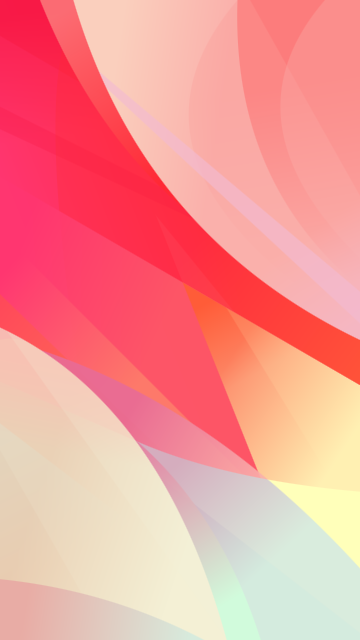
This background is drawn by a Shadertoy shader. Its source:

```glsl
// Overlapping translucent curved sheets in red, coral, cream and mint.

// The canvas spans 4.32 by 7.68 units, origin at the lower left.
const vec2 CANVAS = vec2(4.32, 7.68);

const vec3 CRIMSON  = vec3(0.97, 0.09, 0.27);
const vec3 HOT_PINK = vec3(1.00, 0.21, 0.44);
const vec3 SCARLET  = vec3(1.00, 0.16, 0.20);
const vec3 ROSE     = vec3(0.99, 0.36, 0.42);
const vec3 CORAL    = vec3(0.99, 0.46, 0.46);
const vec3 EMBER    = vec3(1.00, 0.36, 0.22);
const vec3 APRICOT  = vec3(0.99, 0.55, 0.42);
const vec3 BUTTER   = vec3(1.00, 0.94, 0.70);
const vec3 LEMON    = vec3(1.00, 1.00, 0.73);
const vec3 MAUVE    = vec3(0.91, 0.42, 0.59);
const vec3 LILAC    = vec3(0.81, 0.62, 0.72);
const vec3 ORCHID   = vec3(0.95, 0.73, 0.82);
const vec3 BLUSH    = vec3(0.98, 0.69, 0.67);
const vec3 SHELL    = vec3(0.98, 0.81, 0.74);
const vec3 SAND     = vec3(0.90, 0.78, 0.69);
const vec3 CREAM    = vec3(0.95, 0.94, 0.85);
const vec3 MINT     = vec3(0.83, 0.92, 0.87);
const vec3 PALE_GREEN = vec3(0.82, 0.99, 0.86);

float cross2(vec2 a, vec2 b) { return a.x * b.y - a.y * b.x; }

// Smooth coverage of the positive side of a field
float cover(float d) { return clamp(0.5 + d / max(fwidth(d), 1e-5), 0.0, 1.0); }

// Left of the straight edge from a to b
float side(vec2 p, vec2 a, vec2 b) { return cover(cross2(b - a, p - a)); }

// Hollow side of the parabola through a and c with its crown at m
float arc(vec2 p, vec2 a, vec2 m, vec2 c) {
    vec2 mid = 0.5 * (a + c), chord = c - a, rise = m - mid, q = p - mid;
    float area = cross2(chord, rise);
    float s = 2.0 * cross2(q, rise) / area;
    float t = cross2(chord, q) / area;
    return cover(1.0 - s * s - t);
}

// Linear gradient, 0 at a and 1 at b
float ramp(vec2 p, vec2 a, vec2 b) {
    return clamp(dot(p - a, b - a) / dot(b - a, b - a), 0.0, 1.0);
}

// Red band that crosses the middle, with its orange glow
vec3 redBand(vec2 p) {
    vec3 col = mix(HOT_PINK, SCARLET, ramp(p, vec2(0.2, 5.0), vec2(2.2, 5.8)));
    col = mix(col, CRIMSON, 0.9 * ramp(p, vec2(0.4, 6.0), vec2(0.2, 7.5)));
    col = mix(col, HOT_PINK, 0.25 * side(p, vec2(1.8, 6.2), vec2(0.0, 7.25)));
    float stripe = side(p, vec2(2.0, 5.4), vec2(0.0, 6.4)) - side(p, vec2(2.0, 5.2), vec2(0.0, 6.13));
    col = mix(col, CRIMSON, 0.3 * stripe);
    col = mix(col, SCARLET, 0.3 * arc(p, vec2(0.75, 7.1), vec2(0.68, 5.6), vec2(0.95, 3.2)));

    // Light rim beside the upper sheet
    float rim = arc(p, vec2(0.48, 7.68), vec2(1.22, 6.28), vec2(2.2, 5.18));
    col = mix(col, mix(SCARLET, BLUSH, 0.6 * ramp(p, vec2(1.9, 5.5), vec2(0.7, 7.5))), 0.85 * rim);

    // Softer sheet below the long diagonal
    float below = side(p, vec2(4.32, 3.06), vec2(0.0, 5.56));
    vec3 soft = mix(HOT_PINK, ROSE, ramp(p, vec2(0.2, 4.7), vec2(2.0, 3.9)));
    col = mix(col, soft, 0.85 * below);

    // Orange glow right of the steep diagonal
    float right = side(p, vec2(1.5, 6.03), vec2(3.12, 1.96));
    vec3 glow = mix(EMBER, APRICOT, ramp(p, vec2(2.4, 4.0), vec2(2.9, 3.1)));
    glow = mix(glow, BUTTER, ramp(p, vec2(2.75, 3.35), vec2(4.2, 2.4)));
    glow = mix(glow, BUTTER, 0.14 * side(p, vec2(2.8, 3.85), vec2(4.05, 1.8)));
    col = mix(col, glow, right * below);
    float upperGlow = ramp(p, vec2(2.3, 4.7), vec2(4.3, 3.2));
    col = mix(col, EMBER, 0.8 * upperGlow * right * (1.0 - below));
    float wedge = side(p, vec2(2.88, 3.85), vec2(1.85, 5.12));
    col = mix(col, ROSE, 0.2 * wedge * right * (1.0 - below));
    return col;
}

// Sheets that meet at the lower right
vec3 lowerSheets(vec2 p, vec3 col) {
    float slope = side(p, vec2(2.34, 2.56), vec2(0.0, 4.9));
    vec3 warm = mix(HOT_PINK, APRICOT, ramp(p, vec2(0.2, 4.6), vec2(1.7, 3.1)));
    col = mix(col, warm, 0.65 * slope * side(p, vec2(3.12, 1.96), vec2(1.5, 6.03)));
    col = mix(col, EMBER, 0.4 * side(p, vec2(1.6, 2.6), vec2(0.0, 4.15)));
    float bow = arc(p, vec2(0.9, 3.33), vec2(2.67, 2.35), vec2(4.32, 0.86));
    col = mix(col, mix(MAUVE, BLUSH, ramp(p, vec2(1.6, 2.8), vec2(3.1, 1.9))), 0.9 * bow);
    float floorMask = 1.0 - arc(p, vec2(1.65, 2.38), vec2(2.85, 2.0), vec2(4.32, 1.78));
    vec3 cool = mix(LILAC, MINT, ramp(p, vec2(2.1, 2.1), vec2(3.2, 0.9)));
    cool = mix(cool, CREAM, 0.18 * side(p, vec2(2.5, 1.5), vec2(4.3, 0.1)));
    return mix(col, mix(LEMON, cool, bow), floorMask);
}

// Pale pink sheet at the upper right
vec3 upperSheet(vec2 p) {
    vec3 col = mix(SHELL, BLUSH, ramp(p, vec2(1.4, 6.9), vec2(2.7, 6.7)));
    float fade = ramp(p, vec2(3.7, 4.2), vec2(3.3, 6.6));
    col = mix(col, CORAL, 0.14 * fade * arc(p, vec2(2.85, 7.68), vec2(2.32, 6.73), vec2(2.35, 5.78)));
    col = mix(col, CORAL, 0.65 * fade * arc(p, vec2(2.85, 7.68), vec2(3.18, 5.73), vec2(4.32, 4.23)));
    col = mix(col, CORAL, 0.6 * fade * side(p, vec2(3.0, 7.68), vec2(4.32, 5.33)));
    col = mix(col, BLUSH, 0.35 * arc(p, vec2(3.9, 7.68), vec2(3.38, 6.18), vec2(4.32, 4.58)));
    float band = side(p, vec2(4.32, 4.18), vec2(1.95, 6.18)) - side(p, vec2(4.32, 3.8), vec2(1.95, 6.0));
    col = mix(col, ORCHID, 0.65 * band);
    return mix(col, ORCHID, 0.6 * ramp(p, vec2(3.6, 4.8), vec2(4.3, 3.8)));
}

// Cream leaf at the lower left
vec3 creamLeaf(vec2 p) {
    vec3 col = mix(SAND, CREAM, ramp(p, vec2(0.4, 1.6), vec2(2.2, 1.0)));
    col = mix(col, BLUSH, 0.8 * ramp(p, vec2(0.6, 2.3), vec2(0.8, 3.3)));
    col = mix(col, BLUSH, 0.35 * side(p, vec2(0.0, 3.1), vec2(1.65, 2.38)));
    col = mix(col, BUTTER, 0.4 * arc(p, vec2(0.0, 3.6), vec2(0.4, 3.55), vec2(0.9, 3.2)) * 0.3);
    col = mix(col, MINT, 0.25 * side(p, vec2(1.7, 1.3), vec2(0.0, 2.6)) * ramp(p, vec2(0.8, 1.0), vec2(0.1, 2.4)));
    col = mix(col, CREAM, 0.14 * side(p, vec2(0.0, 2.28), vec2(1.3, 0.0)));
    col = mix(col, CREAM, 0.2 * side(p, vec2(0.6, 2.98), vec2(2.7, 0.03)));
    float foot = arc(p, vec2(0.0, 0.73), vec2(1.27, 0.48), vec2(2.45, 0.0));
    return mix(col, mix(vec3(0.91, 0.66, 0.64), MINT, ramp(p, vec2(0.3, 0.3), vec2(2.3, 0.0))), 0.9 * foot);
}

void mainImage(out vec4 fragColor, in vec2 fragCoord) {
    vec2 p = fragCoord / iResolution.xy * CANVAS;
    vec3 col = lowerSheets(p, redBand(p));
    col = mix(col, upperSheet(p), arc(p, vec2(0.88, 7.68), vec2(2.15, 5.25), vec2(4.32, 3.6)));
    vec3 fringe = mix(MAUVE, PALE_GREEN, ramp(p, vec2(1.5, 2.6), vec2(2.8, 0.5)));
    col = mix(col, fringe, 0.9 * arc(p, vec2(1.65, 2.38), vec2(2.52, 1.35), vec2(3.13, 0.0)));
    col = mix(col, creamLeaf(p), arc(p, vec2(0.0, 3.75), vec2(1.65, 2.36), vec2(2.72, 0.0)));
    fragColor = vec4(col, 1.0);
}
```
